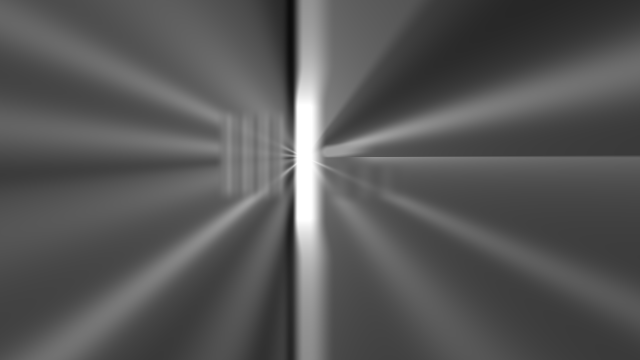
Write a Shadertoy shader that draws this background.

```glsl
// A grey corridor of light: soft rays fan out from a vanishing point behind a
// glowing vertical slit. Rays are bell curves over the elevation angle on each
// side; layered cosines stripe the end walls, and smooth steps shape the slit.

const float TAU = 6.2831853;

// Soft bell of light around an angle or position
float bell(float x, float centre, float width) {
    float d = (x - centre) / width;
    return exp(-d * d);
}

// Smooth window that is one between two limits
float band(float x, float low, float high, float blur) {
    return smoothstep(low - blur, low + blur, x)
         * (1.0 - smoothstep(high - blur, high + blur, x));
}

float leftRays(float angle) {
    float light = 0.25;
    light += 0.08 * bell(angle, 46.0, 14.0);
    light += 0.14 * bell(angle, 24.5, 5.0);
    light += 0.13 * bell(angle, 6.0, 5.0);
    light += 0.08 * bell(angle, -14.0, 8.0);
    light += 0.19 * bell(angle, -38.5, 4.8);
    light += 0.04 * bell(angle, -67.0, 6.0);
    light -= 0.04 * bell(angle, -3.5, 3.0);
    light -= 0.04 * bell(angle, -54.0, 6.0);
    light -= 0.08 * bell(angle, -78.0, 5.0);
    return light - 0.11 * bell(angle, 82.0, 9.0);
}

float rightRays(float angle, float x) {
    float light = 0.225;
    light += 0.07 * smoothstep(49.0, 56.0, angle);
    light -= 0.08 * bell(angle, 35.0, 12.0);
    light += 0.21 * bell(angle, 15.0, 5.5) * smoothstep(0.04, 0.13, x);
    light += 0.12 * bell(angle, -24.5, 3.8);
    light += 0.10 * bell(angle, -50.0, 9.0);
    // Flat beam with a crisp upper edge
    float beam = smoothstep(0.5, -0.2, angle) * exp(min(angle, 0.0) / 6.0);
    return light + 0.17 * beam * smoothstep(0.10, 0.20, x);
}

void mainImage(out vec4 fragColor, in vec2 fragCoord) {
    vec2 p = (fragCoord - 0.5 * iResolution.xy) / iResolution.y;
    vec2 q = p - vec2(-0.042, 0.0635);
    float angle = degrees(atan(q.y, abs(q.x) + 1e-5));
    float nearness = 0.95 + 0.9 * exp(-3.0 * length(q));
    float grey;

    if (q.x < 0.0) {
        // Left rays and the ribbed wall where they begin
        grey = leftRays(angle) * nearness;
        float ribs = 0.49 + 0.045 * cos(TAU * (q.x + 0.21) / 0.0487)
                   + 0.015 * cos(TAU * q.x / 0.021);
        float wall = band(q.x, -0.235, -0.058, 0.015)
                   * band(q.y, -0.105, 0.115, 0.025);
        grey = mix(grey, ribs, 0.88 * wall);
        // Shadow hugging the slit
        grey -= 0.13 * bell(q.x, -0.040, 0.014);
    } else {
        // Right rays, fainter ribs and the haze beside the slit
        grey = rightRays(angle, q.x) * nearness;
        float ribs = 0.35 + 0.025 * cos(TAU * (q.x - 0.1) / 0.065);
        float wall = band(q.x, 0.06, 0.25, 0.05)
                   * band(q.y, -0.115, -0.025, 0.018);
        grey = mix(grey, ribs, 0.75 * wall);
        grey += 0.10 * exp(-12.0 * q.x);

        // Rounded tip of the upper beam
        vec2 tip = q - vec2(0.065, 0.014);
        float along = clamp(tip.x, 0.0, 0.12);
        float d = length(tip - vec2(along, 0.12 * along));
        float glow = (1.0 - smoothstep(0.008, 0.024, d))
                   * smoothstep(-0.004, 0.003, q.y);
        grey = mix(grey, 0.62, glow * (1.0 - smoothstep(0.03, 0.14, tip.x)));
    }

    // White slit, fading into a softer column above and below
    float beyond = max(max(q.y - 0.14, -0.17 - q.y), 0.0);
    float columnLight = 0.53 + 0.49 * exp(-8.0 * beyond);
    float spread = smoothstep(0.0, 0.12, beyond);
    float column = smoothstep(-0.035, mix(-0.018, -0.002, spread), q.x)
                 * (1.0 - smoothstep(0.012, mix(0.062, 0.085, spread), q.x));
    grey = mix(grey, columnLight, column);

    fragColor = vec4(vec3(clamp(grey, 0.0, 1.0)), 1.0);
}
```
